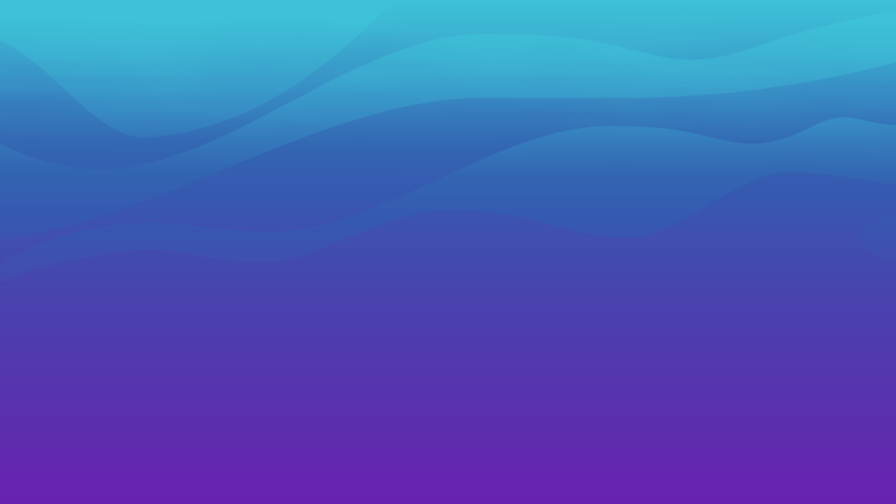
This background is drawn by a Shadertoy shader. Its source:

```glsl
// Layered translucent waves over a cyan to violet vertical gradient.
// Each ribbon lies between two smooth curves and lifts the gradient locally;
// stretched value noise adds soft streaks and clouds near the top.

const int STOPS = 9;
const float STOP_DEPTH[STOPS] = float[](0.0, 0.08, 0.16, 0.22, 0.29, 0.38, 0.47, 0.58, 1.0);
const vec3 STOP_COLOR[STOPS] = vec3[](
    vec3(0.24, 0.76, 0.85), vec3(0.235, 0.69, 0.82), vec3(0.22, 0.58, 0.78),
    vec3(0.21, 0.49, 0.74), vec3(0.20, 0.40, 0.70), vec3(0.21, 0.35, 0.69),
    vec3(0.25, 0.31, 0.69), vec3(0.28, 0.265, 0.68), vec3(0.41, 0.13, 0.69));

const float TOP_LIFT = 0.035;      // brightening of the upper left swell
const float MIDDLE_LIFT = 0.045;   // brightening of the wide ribbon
const float LOWER_LIFT = 0.055;    // brightening of the low ribbon
const float STREAK_AMOUNT = 0.022;
const float CLOUD_AMOUNT = 0.04;
const float EDGE_PIXELS = 1.0;

float hash(vec2 p) {
    return fract(sin(dot(p, vec2(127.1, 311.7))) * 43758.5453);
}

float valueNoise(vec2 p) {
    vec2 cell = floor(p), f = fract(p);
    f = f * f * (3.0 - 2.0 * f);
    return mix(mix(hash(cell), hash(cell + vec2(1, 0)), f.x),
               mix(hash(cell + vec2(0, 1)), hash(cell + vec2(1, 1)), f.x), f.y);
}

float fbm(vec2 p) {
    float sum = 0.0, weight = 0.5;
    for (int i = 0; i < 4; i++) {
        sum += weight * valueNoise(p);
        p = p * 2.0 + 17.3;
        weight *= 0.5;
    }
    return sum;
}

float bump(float x, float centre, float width) {
    float u = (x - centre) / width;
    return exp(-u * u);
}

// Parabola for positive input, flat otherwise
float bend(float x) {
    x = max(x, 0.0);
    return x * x;
}

// Wave curves: depth below the top edge, both axes running from 0 to 1
float swellEdge(float x) {
    return 0.075 + 0.198 * smoothstep(-0.02, 0.16, x) - 3.25 * bend(x - 0.15);
}

float middleTop(float x) {
    return 0.336 - 0.269 * smoothstep(0.11, 0.54, x) - 3.7 * bend(0.117 - x)
         + 0.052 * bump(x, 0.775, 0.1) - 0.75 * bend(x - 0.75);
}

float middleBottom(float x) {
    return 0.478 - 0.284 * smoothstep(-0.04, 0.54, x) - 0.78 * bend(x - 0.7);
}

float lowerTop(float x) {
    return 0.46 - 0.21 * smoothstep(0.3, 0.68, x) + 4.5 * bend(0.12 - x)
         - 0.018 * bump(x, 0.17, 0.07) + 0.035 * bump(x, 0.84, 0.07)
         - 0.022 * bump(x, 0.935, 0.04);
}

float lowerBottom(float x) {
    return 0.525 - 0.108 * smoothstep(0.28, 0.5, x) + 0.055 * smoothstep(0.52, 0.7, x)
         - 0.13 * smoothstep(0.7, 0.88, x) + 0.03 * smoothstep(0.88, 1.05, x)
         - 0.03 * bump(x, 0.165, 0.08) + 4.0 * bend(0.095 - x);
}

vec3 gradient(float depth) {
    vec3 color = STOP_COLOR[0];
    for (int i = 1; i < STOPS; i++) {
        float t = (depth - STOP_DEPTH[i - 1]) / (STOP_DEPTH[i] - STOP_DEPTH[i - 1]);
        color = mix(color, STOP_COLOR[i], clamp(t, 0.0, 1.0));
    }
    return color;
}

// Soft coverage of the side where the signed distance is positive
float cover(float signedDistance) {
    float soft = EDGE_PIXELS / iResolution.y;
    return smoothstep(-soft, soft, signedDistance);
}

void mainImage(out vec4 fragColor, in vec2 fragCoord) {
    vec2 uv = fragCoord / iResolution.xy;
    float x = uv.x, depth = 1.0 - uv.y;

    // Ribbons
    float swell = cover(swellEdge(x) - depth);
    float middle = cover(depth - middleTop(x)) * cover(middleBottom(x) - depth);
    float lower = cover(depth - lowerTop(x)) * cover(lowerBottom(x) - depth);
    vec2 dropOffset = (vec2(x, depth) - vec2(1.01, 0.473)) / vec2(0.05, 0.045);
    float drop = cover((1.0 - length(dropOffset)) * 0.045);
    float lift = TOP_LIFT * swell + MIDDLE_LIFT * middle + LOWER_LIFT * lower + 0.035 * drop;

    // Streaks and clouds, fading out with depth
    float fade = smoothstep(0.0, 0.08, depth) * (1.0 - smoothstep(0.18, 0.36, depth));
    float streaks = fbm(vec2(x * 5.0, depth * 70.0)) - 0.47;
    float clouds = fbm(vec2(x * 7.0, depth * 9.0) + 4.0) - 0.47;
    lift += fade * (STREAK_AMOUNT * streaks + CLOUD_AMOUNT * clouds);

    fragColor = vec4(gradient(depth - lift), 1.0);
}
```
